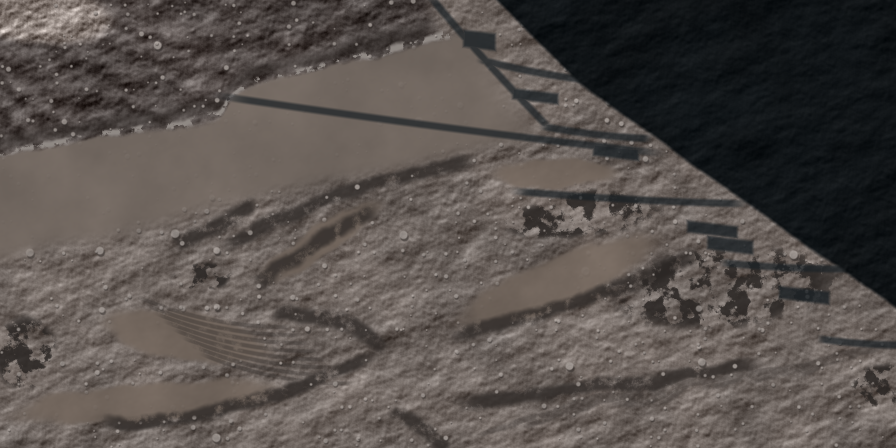
This texture is drawn by a Shadertoy shader. Its source:

```glsl
// Draws wet churned mud with shallow puddles, ruts, stones and a hard diagonal shadow.
const vec3 MUD = vec3(0.43, 0.395, 0.375);
const vec3 POOL = vec3(0.445, 0.405, 0.375);
const vec3 BROWN = vec3(0.45, 0.395, 0.35);
const vec3 WET = vec3(0.20, 0.18, 0.17);
const vec3 TRACK = vec3(0.30, 0.27, 0.26);
const vec3 SHADE = vec3(0.06, 0.075, 0.085);
const vec3 STONE = vec3(0.66, 0.63, 0.61);
const vec2 LIGHT = vec2(-0.003, 0.006);
const float RELIEF = 1.35;
const float GRAIN_ANGLE = 0.36;

// Lines are (start, end), blobs are (centre, radii)
const vec4 RUTS[8] = vec4[8](
  vec4(0.56, 0.36, 0.84, 0.53), vec4(0.48, 0.44, 1.08, 0.65),
  vec4(0.38, 0.46, 0.58, 0.55), vec4(0.20, 0.05, 0.86, 0.22),
  vec4(0.98, 0.25, 1.58, 0.44), vec4(1.00, 0.10, 1.72, 0.20),
  vec4(0.60, 0.30, 0.86, 0.22), vec4(0.87, 0.09, 0.99, -0.01));
const float BENDS[8] = float[8](0.01, 0.025, -0.01, -0.035, -0.02, -0.015, 0.03, 0.012);
const vec4 PUDDLES[5] = vec4[5](
  vec4(0.71, 0.46, 0.16, 0.035), vec4(1.24, 0.37, 0.25, 0.06),
  vec4(0.33, 0.105, 0.31, 0.045), vec4(1.24, 0.615, 0.14, 0.035),
  vec4(0.42, 0.25, 0.20, 0.05));
const float TILTS[5] = float[5](0.55, 0.38, 0.1, -0.05, -0.2);
const vec4 CLODS[5] = vec4[5](
  vec4(1.30, 0.52, 0.18, 0.05), vec4(1.62, 0.36, 0.26, 0.09),
  vec4(0.06, 0.21, 0.07, 0.08), vec4(0.45, 0.38, 0.07, 0.035),
  vec4(1.97, 0.14, 0.07, 0.05));
const vec4 CABLES[7] = vec4[7](
  vec4(0.46, 0.79, 1.50, 0.655), vec4(1.13, 0.575, 1.68, 0.545),
  vec4(0.95, 1.02, 1.24, 0.70), vec4(1.06, 0.87, 1.32, 0.82),
  vec4(1.20, 0.72, 1.46, 0.69), vec4(1.60, 0.415, 1.92, 0.40),
  vec4(1.82, 0.245, 2.05, 0.23));
const vec4 PANELS[6] = vec4[6](
  vec4(1.07, 0.91, 0.035, 0.018), vec4(1.195, 0.785, 0.05, 0.011),
  vec4(1.375, 0.66, 0.05, 0.012), vec4(1.59, 0.488, 0.055, 0.012),
  vec4(1.63, 0.453, 0.05, 0.014), vec4(1.795, 0.341, 0.055, 0.013));

// Smooth step that may rise or fall
float ramp(float a, float b, float x) {
  float t = clamp((x - a) / (b - a), 0.0, 1.0);
  return t * t * (3.0 - 2.0 * t);
}
float hash(vec2 p) {
  vec3 q = fract(p.xyx * vec3(0.1031, 0.1030, 0.0973));
  q += dot(q, q.yzx + 33.33);
  return fract((q.x + q.y) * q.z);
}
float noise(vec2 p) {
  vec2 i = floor(p), f = fract(p);
  f = f * f * (3.0 - 2.0 * f);
  return mix(mix(hash(i), hash(i + vec2(1, 0)), f.x),
             mix(hash(i + vec2(0, 1)), hash(i + 1.0), f.x), f.y);
}
float fbm(vec2 p) {
  float sum = 0.0, amp = 0.5;
  for (int i = 0; i < 5; i++, amp *= 0.55) {
    sum += amp * noise(p);
    p = mat2(1.6, 1.2, -1.2, 1.6) * p + 7.3;
  }
  return sum;
}
vec2 turn(vec2 p, float a) {
  return vec2(cos(a) * p.x + sin(a) * p.y, cos(a) * p.y - sin(a) * p.x);
}
float mudHeight(vec2 p) {
  return 0.6 * fbm(turn(p, GRAIN_ANGLE) * vec2(6, 17)) + 0.5 * fbm(p * 22.0);
}
// Soft line, bowed to the left of travel by bend
float stroke(vec2 p, vec4 s, float bend, float w) {
  vec2 d = s.zw - s.xy, q = p - s.xy;
  float len = length(d), t = dot(q, d) / (len * len);
  float off = (d.x * q.y - d.y * q.x) / len - 4.0 * bend * t * (1.0 - t);
  return ramp(0.0, 0.1, t) * ramp(1.0, 0.9, t) * ramp(w, w * 0.3, abs(off));
}
float blob(vec2 p, vec4 b, float tilt) {
  return ramp(1.1, 0.75, length(turn(p - b.xy, tilt) / b.zw));
}
// x is the lit face of a stone, y its shadow
vec2 stones(vec2 p, float scale, float density) {
  vec2 id = floor(p * scale);
  vec2 d = fract(p * scale) - 0.35 - 0.3 * vec2(hash(id + 1.7), hash(id + 9.2));
  float r = mix(0.07, 0.23, hash(id + 5.1)), aa = scale / iResolution.y;
  vec2 dist = vec2(length(d), length(d + vec2(-0.06, 0.13)));
  return step(1.0 - density, hash(id)) * (1.0 - smoothstep(r - aa, r + aa, dist));
}

void mainImage(out vec4 fragColor, in vec2 fragCoord) {
  vec2 p = fragCoord / iResolution.xy * vec2(2, 1);
  float n = fbm(p * 9.0), fine = fbm(p * 45.0);
  vec2 w = p + 0.035 * (vec2(n, fbm(p * 9.0 + 40.0)) - 0.5);
  float relief = RELIEF * (mudHeight(p + LIGHT) - mudHeight(p));

  // Large pool and small puddles
  float bank = w.y - mix(0.655 + 0.15 * w.x, 0.66 + 0.26 * w.x, ramp(0.48, 0.56, w.x));
  float pool = ramp(-0.01, 0.05, w.y - 0.405 - 0.235 * w.x) * ramp(0.01, -0.01, bank);
  pool *= ramp(1.24, 1.08, w.x + 0.5 * (w.y - 0.75));
  float puddle = 0.0, clods = 0.0, rut = 0.0, veil = 0.0;
  for (int i = 0; i < 5; i++) {
    puddle = max(puddle, blob(w, PUDDLES[i], TILTS[i]));
    clods = max(clods, blob(w, CLODS[i], 0.08));
  }
  float rough = 1.0 - 0.9 * max(pool, puddle);
  vec3 col = MUD * (0.82 + 0.36 * n) + relief * rough;
  col = mix(col, POOL * (0.94 + 0.12 * n), 0.85 * pool);
  col = mix(col, BROWN * (0.92 + 0.15 * n), 0.6 * puddle);

  // Ruts, fine scrapes and crumbled clods
  for (int i = 0; i < 8; i++) {
    float k = float(i);
    vec2 a = vec2(0.30 + 0.02 * k, 0.34 - 0.018 * k), b = vec2(1.05 + 0.1 * k, 0.02 + 0.02 * k);
    rut = max(rut, stroke(w, RUTS[i], BENDS[i], 0.024));
    rut = max(rut, 0.5 * stroke(p, vec4(a, a + vec2(0.36, -0.07)), -0.02, 0.007));
    rut = max(rut, 0.45 * stroke(w, vec4(b, b + vec2(0.5, 0.12)), 0.015, 0.01));
  }
  col = mix(col, WET, 0.85 * rut * ramp(0.13, 0.53, fine));
  col = mix(col, WET * 0.8, 0.85 * clods * ramp(0.47, 0.62, fbm(p * 38.0 + 3.0)));

  // Tracked bank, pale rim and corner rubble
  float track = ramp(-0.006, 0.01, bank) * ramp(1.0, 0.93, w.x);
  float tread = sin(95.0 * (w.y + 0.55 * w.x - 0.5 * w.x * w.x) + 9.0 * n);
  col = mix(col, TRACK * (0.8 + 0.4 * n) + 0.075 * tread * ramp(0.2, 0.5, fine) + relief, track);
  col = mix(col, WET, 0.5 * track * ramp(0.035, 0.0, abs(bank - 0.03)));
  float rim = ramp(0.012, 0.002, abs(bank - 0.008)) * step(w.x, 1.0);
  col = mix(col, STONE * 0.85, rim * ramp(0.5, 0.62, fine));
  col = mix(col, MUD * 1.25 + 2.0 * relief, blob(w, vec4(0.08, 0.97, 0.18, 0.075), -0.1));

  // Scattered stones
  for (float k = 0.0; k < 3.0; k++) {
    vec2 s = stones(p + 3.7 * k, 24.0 + 17.0 * k, 0.05 + 0.015 * k) * rough;
    col = mix(mix(col, WET, 0.6 * s.y), STONE * (0.8 + 0.4 * fine), 0.75 * s.x);
  }

  // Shadows of cables and panels, then the great diagonal
  for (int i = 0; i < 7; i++) veil = max(veil, 0.9 * stroke(p, CABLES[i], -0.005, 0.012));
  for (int i = 0; i < 6; i++) {
    vec2 q = p - PANELS[i].xy, d = abs(q + vec2(0, 0.12 * q.x)) - PANELS[i].zw;
    veil = max(veil, ramp(0.006, -0.004, max(d.x, d.y)));
  }
  col = mix(col, SHADE * 1.7, 0.8 * veil);
  float edge = max(1.728 - 0.709 * p.x, 2.118 - 1.01 * p.x);
  float dark = ramp(-0.006, 0.008, p.y - edge + 0.012 * (n - 0.5));
  col = mix(col, SHADE * (0.75 + 0.5 * n) + 0.22 * relief, dark);
  fragColor = vec4(clamp(col, 0.0, 1.0), 1.0);
}
```
